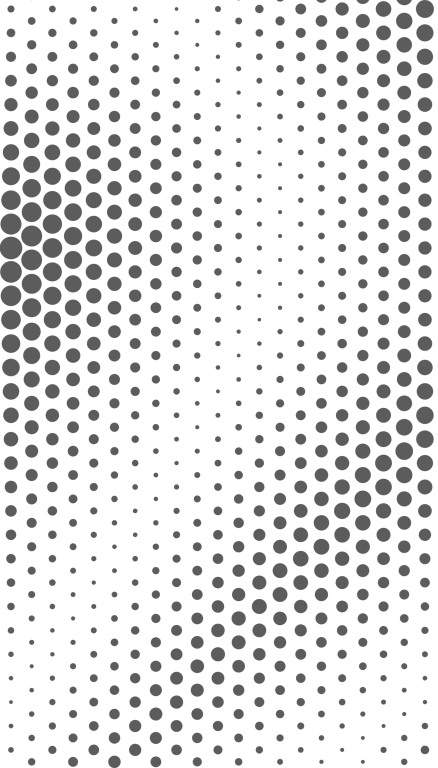
A Shadertoy shader for this pattern:

```glsl
// Lengths are fractions of the canvas height, y runs down from the top
const vec3 PAPER = vec3(1.0);
const vec3 INK = vec3(0.36);

const vec2 PITCH = vec2(0.02695, 0.03112);
const vec2 FIRST_DOT = vec2(0.0143, 0.0117);
const float LAST_COLUMN = 20.0;
const float MIN_RADIUS = 0.0023;

const vec2 PEAK_POS = vec2(0.0143, 0.323);
const float PEAK_RADIUS = 0.0147;
const float PEAK_FALL_X = 0.035;
const float PEAK_FALL_UP = 0.0326;
const float PEAK_FALL_DOWN = 0.0211;
const float PEAK_SHEAR = 0.00095;

const vec2 RIDGE_POS = vec2(0.553, 0.56);
const float RIDGE_SLOPE = 1.07;
const float RIDGE_RADIUS = 0.0117;
const float RIDGE_TAPER = 0.009;
const float RIDGE_FALL_UP = 0.02;
const float RIDGE_FALL_DOWN = 0.027;

const float FLANK_RADIUS = 0.0086;
const float FLANK_FALL = 0.0317;

const vec2 TOP_CORNER = vec2(0.553, 0.0117);
const float TOP_RADIUS = 0.0117;
const vec2 TOP_FALL = vec2(0.029, 0.018);

const vec2 LOW_CORNER = vec2(0.553, 0.977);
const float LOW_RADIUS = 0.0056;
const vec2 LOW_FALL = vec2(0.03, 0.045);

// Stretched, sheared cone on the left
float peakField(vec2 p) {
    vec2 d = p - PEAK_POS;
    float fallY = d.y > 0.0 ? PEAK_FALL_DOWN : PEAK_FALL_UP;
    vec2 s = d * vec2(PEAK_FALL_X, fallY);
    float shear = PEAK_SHEAR * max(d.x, 0.0) * max(d.y, 0.0);
    return PEAK_RADIUS - sqrt(dot(s, s) + shear);
}

// Diagonal band, with a gentle flank above it
float ridgeField(vec2 p) {
    float inward = RIDGE_POS.x - p.x;
    float d = p.y - RIDGE_POS.y - RIDGE_SLOPE * inward;
    float below = RIDGE_FALL_DOWN * max(d, 0.0);
    float crest = RIDGE_RADIUS - RIDGE_TAPER * inward - RIDGE_FALL_UP * max(-d, 0.0);
    float flank = FLANK_RADIUS - FLANK_FALL * inward;
    return max(crest, flank) - below;
}

float cornerField(vec2 p, vec2 corner, float radius, vec2 fall) {
    return radius - dot(abs(p - corner), fall);
}

float dotRadius(vec2 p) {
    float r = max(peakField(p), ridgeField(p));
    r = max(r, cornerField(p, TOP_CORNER, TOP_RADIUS, TOP_FALL));
    r = max(r, cornerField(p, LOW_CORNER, LOW_RADIUS, LOW_FALL));
    return max(r, MIN_RADIUS);
}

void mainImage(out vec4 fragColor, in vec2 fragCoord) {
    float pixel = 1.0 / iResolution.y;
    vec2 p = vec2(fragCoord.x, iResolution.y - fragCoord.y) * pixel;
    float nearest = 1.0;

    // Nearest dot in each neighbouring column; odd columns drop half a row
    float column = round((p.x - FIRST_DOT.x) / PITCH.x);
    for (int i = -1; i <= 1; i++) {
        float c = clamp(column + float(i), 0.0, LAST_COLUMN);
        float shift = 0.5 * mod(c, 2.0);
        float row = round((p.y - FIRST_DOT.y) / PITCH.y - shift);
        vec2 center = FIRST_DOT + PITCH * vec2(c, row + shift);
        nearest = min(nearest, length(p - center) - dotRadius(center));
    }

    // Soft edge about one pixel wide
    float ink = 1.0 - smoothstep(-0.7 * pixel, 0.7 * pixel, nearest);
    fragColor = vec4(mix(PAPER, INK, ink), 1.0);
}
```
